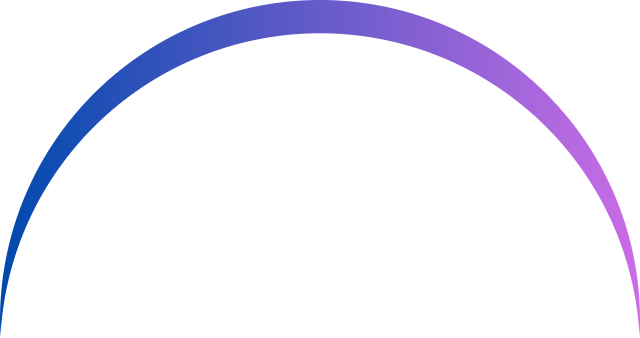
Give the GLSL for this background, as a WebGL 2 fragment shader.

```glsl
#version 300 es
precision highp float;

uniform vec2 u_resolution;
out vec4 fragColor;

// Signed distance to a circle, negative inside
float circle(vec2 p, vec2 center, float radius) {
    return length(p - center) - radius;
}

void main() {
    // Canvas widths, measured from the top centre with y pointing up
    vec2 p = (gl_FragCoord.xy - vec2(0.5 * u_resolution.x, u_resolution.y)) / u_resolution.x;
    float pixel = 1.0 / u_resolution.x;

    // Crescent: a disc minus an equal disc shifted downwards
    float outer = circle(p, vec2(0.0, -0.5), 0.5);
    float inner = circle(p, vec2(0.0, -0.552), 0.5);
    float outerCover = clamp(0.5 - outer / pixel, 0.0, 1.0);
    float innerCover = clamp(0.5 - inner / pixel, 0.0, 1.0);
    float crescent = max(outerCover - innerCover, 0.0);

    // Blue to violet across the width, over white
    vec3 blue = vec3(0.0, 0.29, 0.678);
    vec3 violet = vec3(0.796, 0.424, 0.902);
    vec3 arcColor = mix(blue, violet, clamp(p.x + 0.5, 0.0, 1.0));
    fragColor = vec4(mix(vec3(1.0), arcColor, crescent), 1.0);
}
```
